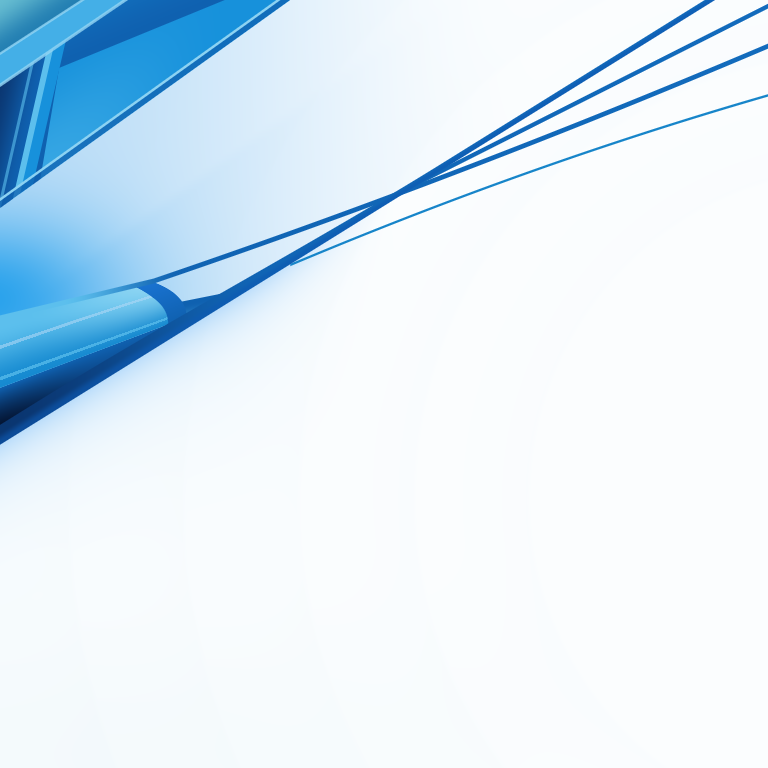
This background is drawn by a Shadertoy shader. Its source:

```glsl
#define WHITE vec3(0.985, 0.993, 0.998)
#define PALE vec3(0.70, 0.85, 0.965)
#define SKY vec3(0.36, 0.75, 0.93)
#define AZURE vec3(0.09, 0.57, 0.86)
#define ROYAL vec3(0.06, 0.38, 0.69)
#define NAVY vec3(0.04, 0.21, 0.44)
#define INK vec3(0.01, 0.06, 0.16)
#define RIPPLES 5
#define RIPPLE_DEPTH 0.007
#define LINE_WIDTH 0.0031

// Antialiased coverage, one where the distance is positive
float cover(float d) {
    return clamp(d * iResolution.y + 0.5, 0.0, 1.0);
}

// Signed height over the line y = base + slope * x
float above(vec2 p, float base, float slope) {
    return (p.y - base - slope * p.x) * inversesqrt(1.0 + slope * slope);
}

float stroke(float d, float halfWidth) {
    return cover(halfWidth - abs(d));
}

// White ground with faint concentric steps
vec3 ground(vec2 p) {
    vec3 col = WHITE;
    float r = length(p - vec2(1.12, 0.35));
    for (int i = 0; i < RIPPLES; i++) {
        float d = r - 0.43 - 0.15 * float(i);
        col -= RIPPLE_DEPTH * vec3(1.0, 0.6, 0.4) * smoothstep(-0.004, 0.004, d) * exp(-max(d, 0.0) / 0.09);
    }
    float corner = smoothstep(0.3, 0.0, p.y) * smoothstep(0.9, 0.0, p.x);
    return col - corner * vec3(0.025, 0.012, 0.008);
}

// Glassy panel with struts in the upper left
vec3 panel(vec2 p, float edge) {
    vec3 col = mix(AZURE, SKY, 0.45 * smoothstep(0.13, 0.0, edge) * smoothstep(0.3, 0.05, p.x));
    float shade = above(p, 0.880, 0.41);
    col = mix(col, mix(ROYAL, AZURE, smoothstep(0.0, 0.09, shade) * 0.4), cover(shade));

    // Dark recess and the two struts beside it
    float strut = p.x - 0.0234 - 0.228 * (p.y - 0.753);
    float post = p.x - 0.048 - 0.17 * (p.y - 0.776);
    vec3 recess = mix(NAVY, ROYAL, smoothstep(-0.06, 0.0, strut));
    col = mix(col, recess, cover(-post));
    col = mix(col, ROYAL, stroke(post, 0.006));
    col = mix(col, AZURE, stroke(strut - 0.009, 0.009));
    col = mix(col, SKY, stroke(strut, 0.004));
    col = mix(col, SKY, 0.6 * stroke(strut + 0.019, 0.002));

    // Diagonal beam and the corner beyond it
    float beam = above(p, 0.889, 0.68);
    float corner = above(p, 0.930, 0.65);
    col = mix(col, mix(AZURE, SKY, 0.65), cover(beam));
    vec3 teal = mix(vec3(0.14, 0.50, 0.70), vec3(0.40, 0.74, 0.82), smoothstep(0.0, 0.06, corner));
    col = mix(col, teal, cover(corner));
    col = mix(col, mix(SKY, WHITE, 0.35), 0.8 * max(stroke(beam, 0.002), stroke(corner, 0.0015)));

    // Bright rim
    col = mix(col, ROYAL, 0.75 * stroke(edge - 0.004, 0.004));
    return mix(col, mix(SKY, WHITE, 0.3), stroke(edge - 0.009, 0.0016));
}

void mainImage(out vec4 fragColor, in vec2 fragCoord) {
    vec2 p = fragCoord / iResolution.xy;
    vec3 col = ground(p);

    // Guide curves
    float main = above(p, 0.4245, 0.622);
    float edge = above(p, 0.729, 0.717);
    float bend = max(p.x - 0.2, 0.0);
    float sweepY = 0.586 + 0.24 * p.x + 0.10 * bend + 0.053 * bend * bend;
    float sweep = (p.y - sweepY) * 0.94;

    // Glow below the main diagonal
    float reach = smoothstep(0.52, 0.28, p.x);
    float fall = min(main, 0.0);
    col = mix(col, vec3(0.42, 0.70, 0.97), 0.62 * reach * exp(fall / 0.024));
    col = mix(col, vec3(0.82, 0.92, 0.98), 0.42 * reach * exp(fall / 0.10));

    // Blue wash above it
    vec3 wash = mix(ground(p), PALE, pow(smoothstep(0.72, 0.02, p.x), 1.25));
    wash = mix(wash, WHITE, 0.12 * smoothstep(-0.01, 0.01, above(p, 0.58, 0.72)));
    vec2 bloom = (p - vec2(-0.02, 0.61)) / vec2(0.17, 0.105);
    wash = mix(wash, vec3(0.10, 0.61, 0.92), 0.9 * exp(-dot(bloom, bloom)));
    col = mix(col, wash, cover(main));

    // Shadowed wedge and sliver under the tube
    float floorY = 0.495 + 0.378 * p.x;
    float depth = clamp((floorY - p.y) / 0.055, 0.0, 1.0);
    vec3 wedge = mix(mix(ROYAL, NAVY, depth), INK, depth * smoothstep(0.17, 0.0, p.x));
    col = mix(col, wedge, cover(floorY - p.y) * cover(main) * cover(0.25 - p.x));
    float sliver = above(p, 0.560, 0.2);
    col = mix(col, mix(ROYAL, SKY, smoothstep(-0.004, -0.03, sliver) * 0.5),
              cover(-sliver) * cover(main) * cover(p.x - 0.235));

    // Tube with a rounded dark cap
    float v = clamp((p.y - floorY) / (sweepY - floorY), 0.0, 1.0);
    float cap = 0.243 - 0.045 * v * v - p.x;
    vec3 tube = mix(AZURE * 0.95, SKY, smoothstep(0.0, 0.9, v));
    tube = mix(tube, vec3(0.66, 0.88, 0.96), 0.75 * v * smoothstep(0.03, 0.22, p.x));
    tube = mix(tube, PALE, 0.55 * stroke(v - 0.58 - 0.6 * p.x, 0.025));
    tube = mix(tube, SKY, 0.7 * stroke(v - 0.13, 0.025));
    tube = mix(tube, mix(ROYAL, vec3(0.10, 0.45, 0.82), v), cover(0.024 - cap));
    col = mix(col, tube, cover(p.y - floorY) * cover(-sweep) * cover(cap));

    // Upper panel
    col = mix(col, panel(p, edge), cover(edge));

    // Fanned lines
    float fan = above(p, 0.487, 0.505);
    float t = p.x - 0.378;
    float thin = (p.y - 0.655 - 0.4215 * t + 0.107 * t * t) * 0.94;
    vec3 lineColor = mix(ROYAL, vec3(0.07, 0.42, 0.74), p.x);
    col = mix(col, vec3(0.09, 0.52, 0.79), stroke(thin, 0.0015) * cover(t));
    col = mix(col, lineColor, stroke(fan, LINE_WIDTH * 0.9) * cover(p.x - 0.52));
    vec3 sweepColor = mix(SKY, lineColor, smoothstep(0.08, 0.24, p.x));
    col = mix(col, sweepColor, stroke(sweep, LINE_WIDTH));

    // Main diagonal, thicker toward the left
    float body = mix(0.011, LINE_WIDTH * 1.15, smoothstep(0.05, 0.58, p.x));
    vec3 mainColor = mix(NAVY, lineColor, smoothstep(0.0, 0.35, p.x));
    mainColor = mix(mainColor, vec3(0.05, 0.35, 0.70), 0.6 * smoothstep(body, 0.0, main));
    col = mix(col, mainColor, stroke(main - body + LINE_WIDTH, body));

    fragColor = vec4(clamp(col, 0.0, 1.0), 1.0);
}
```
